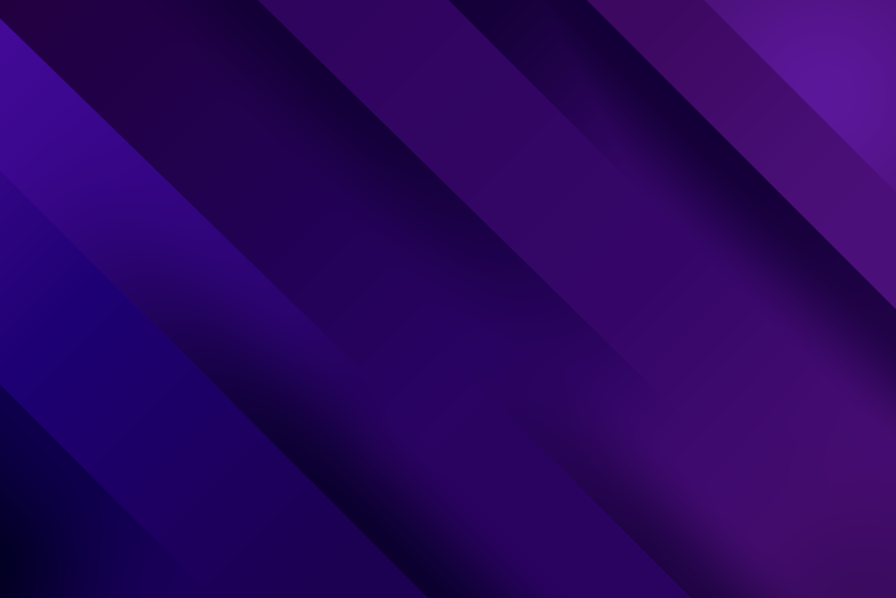
This background is drawn by a WebGL 1 fragment shader. Its source:

```glsl
precision highp float;
// Overlapping diagonal panels in violet and indigo, each casting a soft shadow.
// "across" measures distance over the 45 degree stripes, "along" runs down them;
// panels are painted in order, with opacity and shadow fading along each edge.
uniform vec2 u_resolution;

// Antialiased coverage of the side where the signed distance is positive.
float side(float dist) {
  float soft = 1.2 / u_resolution.y;
  return smoothstep(-soft, soft, dist);
}

// Shadow strength: full at the edge, gone at the given width beyond it.
float shadow(float dist, float width) {
  float fall = 1.0 - smoothstep(0.0, width, dist);
  return side(dist) * fall;
}

// Three-stop gradient with its middle stop at mid.
vec3 ramp(vec3 a, vec3 b, vec3 c, float mid, float end, float t) {
  vec3 first = mix(a, b, clamp(t / mid, 0.0, 1.0));
  return mix(first, c, clamp((t - mid) / (end - mid), 0.0, 1.0));
}

// Soft round light.
float glow(vec2 p, vec2 center, float radius) {
  vec2 q = (p - center) / radius;
  return exp(-dot(q, q));
}

void main() {
  vec2 p = gl_FragCoord.xy / u_resolution.y;
  float across = p.x + p.y - 1.0;
  float along = p.x + 1.0 - p.y;

  vec3 night = vec3(0.065, 0.0, 0.20);
  vec3 plum = vec3(0.17, 0.01, 0.345);
  vec3 purple = vec3(0.21, 0.025, 0.41);
  vec3 orchid = vec3(0.275, 0.05, 0.45);

  // Central ground, turning purple toward the lower right
  vec3 wide = ramp(plum, purple, orchid, 1.6, 2.2, along);
  vec3 color = ramp(vec3(0.135, 0.0, 0.25), vec3(0.135, 0.005, 0.335),
                    vec3(0.16, 0.01, 0.385), 0.9, 1.4, along);
  color = mix(color, wide, smoothstep(1.25, 1.9, along));

  // Wide purple panel and the shadow on its left
  float wideEdge = across - 0.427 - 0.01 * along;
  float wideFade = 1.0 - smoothstep(0.7, 1.85, along);
  color = mix(color, night, 0.85 * wideFade * shadow(-wideEdge, 0.24));
  color = mix(color, wide, side(wideEdge));

  // Dark channel beneath the upper right panels
  float rightEdge = across - 0.981;
  float channel = 1.0 - smoothstep(0.75, 1.45, along);
  float underShade = 1.0 - smoothstep(0.03, 0.25, -rightEdge);
  underShade *= 1.0 - 0.25 * smoothstep(1.4, 2.1, along);
  float dark = max(underShade, channel) * side(across - 0.75);
  color = mix(color, vec3(0.08, 0.0, 0.22), dark);

  // Upper right panel and the bright corner panel
  vec3 upper = mix(vec3(0.235, 0.03, 0.375), vec3(0.29, 0.06, 0.47),
                   smoothstep(1.0, 1.8, along));
  color = mix(color, upper, side(rightEdge));
  float light = glow(p, vec2(1.38, 0.84), 0.24);
  vec3 corner = mix(vec3(0.27, 0.055, 0.42), vec3(0.355, 0.09, 0.60), light);
  color = mix(color, corner, side(across - 1.177));

  // Lower middle panel and the shadow on its right
  float lowerEdge = across - 0.154;
  float lowerFade = smoothstep(1.28, 2.05, along);
  color = mix(color, night, 0.7 * lowerFade * shadow(lowerEdge, 0.22));
  float lowerCover = smoothstep(1.3, 1.55, along) * side(-lowerEdge);
  color = mix(color, vec3(0.165, 0.01, 0.38), lowerCover);

  // Bright blue panel, dissolving into the ground
  float blueEdge = across + 0.031 - 0.014 * along;
  vec3 blue = ramp(vec3(0.265, 0.04, 0.60), vec3(0.205, 0.02, 0.52),
                   vec3(0.145, 0.01, 0.37), 0.55, 1.3, along);
  float blueFade = 1.0 - smoothstep(1.0, 1.45, along);
  color = mix(color, blue, blueFade * side(-blueEdge));

  // Indigo panel and the shadow on its right
  float indigoEdge = across + 0.285;
  float indigoFade = smoothstep(0.25, 1.5, along);
  vec3 deep = vec3(0.035, 0.0, 0.17);
  color = mix(color, deep, 0.95 * indigoFade * shadow(indigoEdge, 0.26));
  vec3 indigo = ramp(vec3(0.265, 0.035, 0.57), vec3(0.115, 0.0, 0.45),
                     vec3(0.11, 0.0, 0.32), 0.65, 1.5, along);
  color = mix(color, indigo, side(-indigoEdge));

  // Dark corner panel
  vec3 abyss = mix(vec3(0.055, 0.0, 0.29), vec3(0.0, 0.0, 0.12),
                   smoothstep(0.643, 1.0, -across));
  float abyssFade = 1.0 - smoothstep(0.9, 1.4, along);
  color = mix(color, abyss, abyssFade * side(-across - 0.643));

  // Gentle dimming in the lower right corner
  color *= 1.0 - 0.18 * glow(p, vec2(1.45, -0.05), 0.22);
  gl_FragColor = vec4(color, 1.0);
}
```
